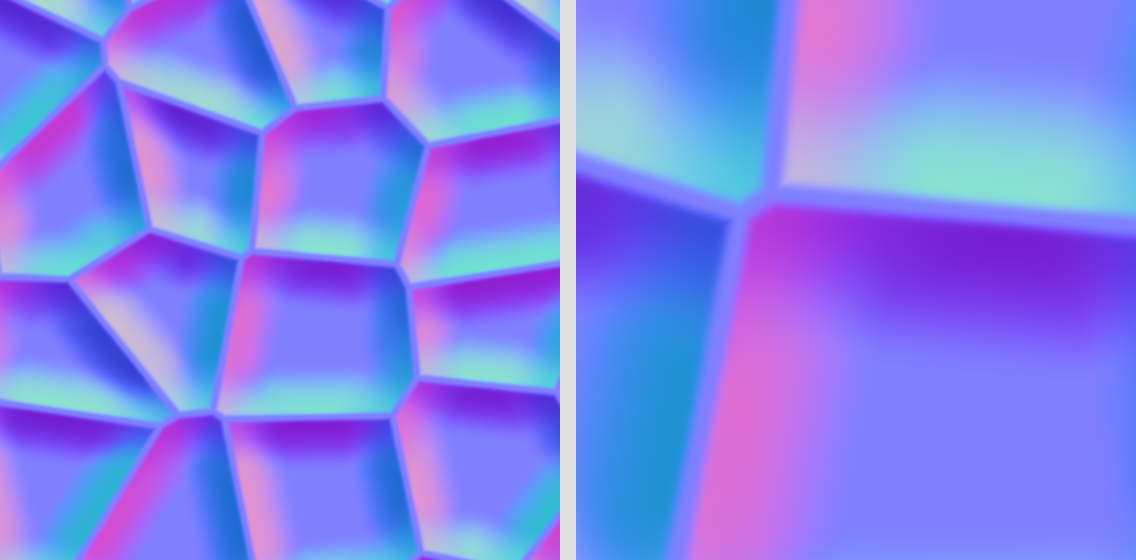
Left: the whole. Right: its middle third, enlarged.
A WebGL 1 fragment shader for this texture map:

```glsl
precision highp float;
// Tangent-space normal map of irregular polygonal hollows with soft raised rims.

uniform vec2 u_resolution;

vec2 hash2(vec2 p) {
  vec3 q = fract(p.xyx * vec3(0.1031, 0.1030, 0.0973));
  q += dot(q, q.yzx + 33.33);
  return fract((q.xx + q.yz) * q.zy);
}

// Jittered centre of the hollow that belongs to a grid square
vec2 cellCentre(vec2 id) {
  return id + 0.5 + 0.78 * (hash2(id + 17.0) - 0.5);
}

// Surface slope: each wall pushes inwards and fades towards the flat floor
vec2 hollowSlope(vec2 p) {
  vec2 home = floor(p);
  vec2 nearestId = home;
  vec2 toNearest = vec2(0.0);
  float nearest = 1e3;
  for (int y = -1; y <= 1; y++) {
    for (int x = -1; x <= 1; x++) {
      vec2 id = home + vec2(float(x), float(y));
      vec2 offset = cellCentre(id) - p;
      float d = dot(offset, offset);
      if (d < nearest) {
        nearest = d;
        nearestId = id;
        toNearest = offset;
      }
    }
  }

  // Blend the walls between this hollow and its neighbours
  vec2 push = vec2(0.0);
  float total = 1e-4;
  float rim = 1e3;
  for (int y = -2; y <= 2; y++) {
    for (int x = -2; x <= 2; x++) {
      if (x == 0 && y == 0) continue;
      vec2 id = nearestId + vec2(float(x), float(y));
      vec2 toOther = cellCentre(id) - p;
      vec2 outward = normalize(toOther - toNearest);
      float wallDistance = dot(0.5 * (toNearest + toOther), outward);
      float weight = 1.0 - smoothstep(0.02, 0.36, wallDistance);
      push -= outward * weight * weight;
      total += weight;
      rim = min(rim, wallDistance);
    }
  }

  // Round off the crest so opposite slopes meet smoothly
  return 1.25 * push / total * smoothstep(-0.03, 0.055, rim)
       * smoothstep(0.0, 0.04, rim);
}

void main() {
  vec2 uv = gl_FragCoord.xy / u_resolution;
  vec3 normal = normalize(vec3(hollowSlope(uv * 3.6 + vec2(0.3, 0.2)), 1.0));
  gl_FragColor = vec4(normal * 0.5 + 0.5, 1.0);
}
```
